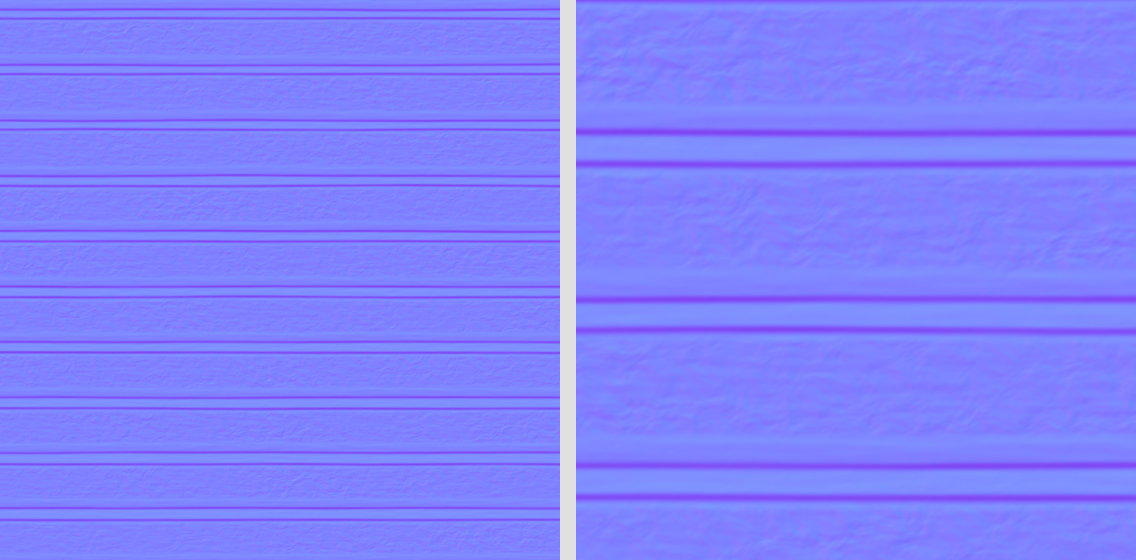
Left, the full canvas; right, a detail of the centre.
Reproduce this texture map procedurally as a three.js fragment shader.

```glsl
varying vec2 vUv;

#define PITCH vec2(0.0989, 0.0995)   // spacing of upper and lower groove edges
#define FIRST vec2(0.0174, 0.0328)   // first upper and lower edge, from the top
#define EDGE_WIDTH 0.00165
#define EDGE_SLOPE 0.47
#define GROOVE_SLOPE 0.115
#define STRIP_SLOPE 0.09
#define LIP_SLOPE 0.11
#define PLANK_SLOPE 0.012
#define WOBBLE 0.0022
#define GRAIN_SCALE vec2(62.0, 80.0)
#define GRAIN_HEIGHT 0.00042
#define FIBRE_HEIGHT 0.00016

vec2 gradientAt(vec2 cell) {
  float angle = 6.2832 * fract(sin(dot(cell, vec2(127.1, 311.7))) * 43758.5);
  return vec2(cos(angle), sin(angle));
}

float gradientNoise(vec2 p) {
  vec2 i = floor(p), f = p - i;
  vec2 u = f * f * f * (f * (f * 6.0 - 15.0) + 10.0);
  vec2 o = vec2(1.0, 0.0);
  float low = mix(dot(gradientAt(i), f), dot(gradientAt(i + o), f - o), u.x);
  float high = mix(dot(gradientAt(i + o.yx), f - o.yx),
                   dot(gradientAt(i + o.xx), f - o.xx), u.x);
  return mix(low, high, u.y);
}

float bump(float d, float width) {
  return exp(-0.5 * d * d / (width * width));
}

// Signed distance below the nearest edge line, with a slow waver along it
float edgeOffset(vec2 p, float first, float pitch) {
  float row = floor((p.y - first) / pitch + 0.5);
  float waver = gradientNoise(vec2(p.x * 3.5, row * 3.7 + first * 100.0));
  return p.y - first - row * pitch - WOBBLE * waver;
}

// Rough plaster grain over fine horizontal fibres
float relief(vec2 p, float roughness) {
  vec2 q = p * GRAIN_SCALE;
  q += 0.5 * gradientNoise(q * 0.6 + 9.0);
  float grain = 0.0, amp = 1.0;
  for (int i = 0; i < 3; i++) {
    grain += amp * gradientNoise(q);
    q = q * 1.9 + 17.3;
    amp *= 0.5;
  }
  float fibre = gradientNoise(p * vec2(22.0, 170.0) + 40.0);
  return GRAIN_HEIGHT * roughness * grain + FIBRE_HEIGHT * fibre;
}

void main() {
  vec2 p = vec2(vUv.x, 1.0 - vUv.y);
  float upper = edgeOffset(p, FIRST.x, PITCH.x);
  float lower = edgeOffset(p, FIRST.y, PITCH.y);

  // Regions: groove between the edges, smooth moulding around it
  float groove = smoothstep(-0.002, 0.004, upper) * (1.0 - smoothstep(-0.004, 0.002, lower));
  float moulding = smoothstep(-0.022, -0.016, upper) * (1.0 - smoothstep(0.002, 0.009, lower));

  // Vertical slope of the profile
  float wear = 1.0 + 0.25 * gradientNoise(vec2(p.x * 6.0, p.y * 23.0));
  float profile = PLANK_SLOPE + GROOVE_SLOPE * groove;
  profile += STRIP_SLOPE * bump(upper + 0.015, 0.0028);
  profile += LIP_SLOPE * bump(lower - 0.0052, 0.0018);
  profile -= EDGE_SLOPE * wear * (bump(upper, EDGE_WIDTH) + bump(lower, EDGE_WIDTH));

  // Surface slope from central differences, patchy on the planks
  float patches = 0.9 + 0.7 * gradientNoise(p * vec2(7.0, 12.0) + 5.0);
  float roughness = patches * mix(1.0, 0.2, moulding);
  vec2 e = vec2(0.0008, 0.0);
  vec2 slope = vec2(relief(p + e, roughness) - relief(p - e, roughness),
                    relief(p + e.yx, roughness) - relief(p - e.yx, roughness)) / (2.0 * e.x);
  slope.y += profile;

  vec3 normal = normalize(vec3(slope, 1.0));
  gl_FragColor = vec4(0.5 + 0.5 * normal, 1.0);
}
```
